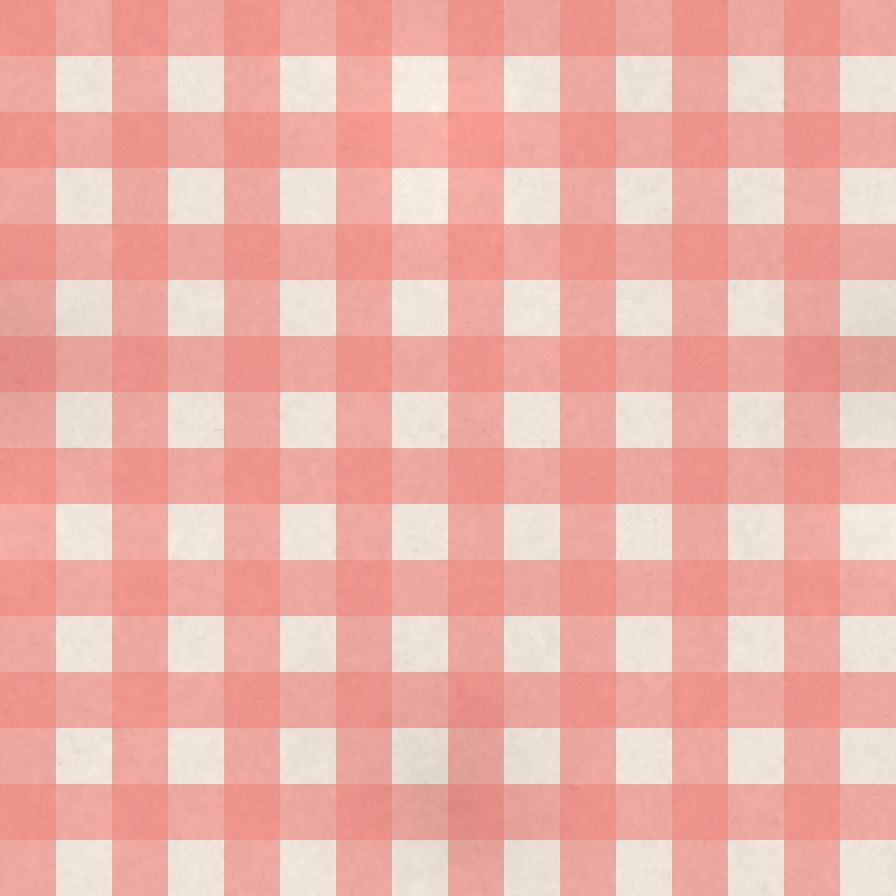
This pattern is drawn by a WebGL 2 fragment shader. Its source:

```glsl
#version 300 es
precision highp float;
// Coral gingham on cream paper: eight repeats each way, two sets of half-width
// bands whose overlaps deepen in colour. Wrapping noise adds paper grain and
// fibres, and soft periodic pools of light and shade give uneven wear.

uniform vec2 u_resolution;
out vec4 fragColor;

const float TAU = 6.2831853;
const float REPEATS = 8.0;
const vec3 CREAM = vec3(0.929, 0.889, 0.844);
const vec3 PINK = vec3(0.928, 0.660, 0.626);
const vec3 CORAL = vec3(0.930, 0.580, 0.550);

// Integer hash of a lattice cell, from 0 to 1
float hash(vec2 cell, float seed) {
  uvec2 q = uvec2(cell) + uvec2(uint(seed) * 131u, uint(seed) * 577u);
  uint h = q.x * 1597334677u ^ q.y * 3812015801u;
  h = (h ^ (h >> 15)) * 2246822519u;
  h = (h ^ (h >> 13)) * 3266489917u;
  return float((h ^ (h >> 16)) >> 8) / 16777216.0;
}

// Value noise that wraps after a whole number of cells
float wrapNoise(vec2 uv, float cells, float seed) {
  vec2 p = uv * cells;
  vec2 i = floor(p);
  vec2 f = p - i;
  f = f * f * (3.0 - 2.0 * f);
  vec2 a = mod(i, cells);
  vec2 b = mod(i + 1.0, cells);
  return mix(mix(hash(a, seed), hash(vec2(b.x, a.y), seed), f.x),
             mix(hash(vec2(a.x, b.y), seed), hash(b, seed), f.x), f.y);
}

// Octaves of wrapping noise, centred on zero
float wrapFbm(vec2 uv, float cells, int octaves, float seed) {
  float sum = 0.0;
  float amp = 0.5;
  for (int i = 0; i < octaves; i++) {
    sum += amp * (wrapNoise(uv, cells, seed + float(i)) - 0.5);
    cells *= 2.0;
    amp *= 0.6;
  }
  return sum;
}

// Coverage of a band filling half of each repeat, centred at a given phase
float band(float x, float phase, float pixels) {
  float fromCentre = abs(fract(x * REPEATS - phase + 0.5) - 0.5);
  return clamp((0.25 - fromCentre) * pixels / REPEATS + 0.5, 0.0, 1.0);
}

// Round soft pool that wraps around the canvas
float pool(vec2 uv, vec2 centre, float tightness) {
  vec2 c = cos(TAU * (uv - centre)) - 1.0;
  return exp(tightness * (c.x + c.y));
}

// Short slanted fibres from the crests of warped noise
float fibres(vec2 uv, float cells, float seed) {
  vec2 warp = vec2(wrapNoise(uv, 64.0, seed + 1.0), wrapNoise(uv, 64.0, seed + 2.0));
  vec2 slanted = mat2(1.0, 1.0, -1.0, 1.0) * (uv + 0.008 * warp);
  float crest = 1.0 - abs(2.0 * wrapNoise(slanted, cells, seed) - 1.0);
  return smoothstep(0.65, 1.0, crest) - 0.3;
}

// Broad light and shade over the sheet
float wear(vec2 uv) {
  float light = pool(uv, vec2(0.50, 0.87), 3.0) + pool(uv, vec2(0.0, 0.43), 5.0);
  float shade = pool(uv, vec2(0.50, 0.10), 4.0) + pool(uv, vec2(0.0, 0.59), 4.0);
  return 0.040 * light - 0.055 * shade + 0.035 * wrapFbm(uv, 5.0, 3, 11.0);
}

void main() {
  vec2 uv = gl_FragCoord.xy / u_resolution;

  // Crossed bands
  float across = band(uv.x, 0.25, u_resolution.x);
  float down = band(uv.y, 0.75, u_resolution.y);
  vec3 color = mix(CREAM, PINK, across + down - across * down);
  color = mix(color, CORAL, across * down);

  // Paper texture
  float grain = 0.045 * wrapFbm(uv, 80.0, 3, 23.0);
  float fleck = 0.014 * fibres(uv, 90.0, 37.0);
  float speck = 0.035 * smoothstep(0.88, 1.0, wrapNoise(uv, 150.0, 51.0));
  color *= 1.0 + wear(uv) + grain + fleck - speck;

  // Slight warm and cool drift in the ink and paper
  color += vec3(-0.2, 0.5, 0.6) * 0.030 * wrapFbm(uv, 48.0, 3, 61.0);

  fragColor = vec4(clamp(color, 0.0, 1.0), 1.0);
}
```
